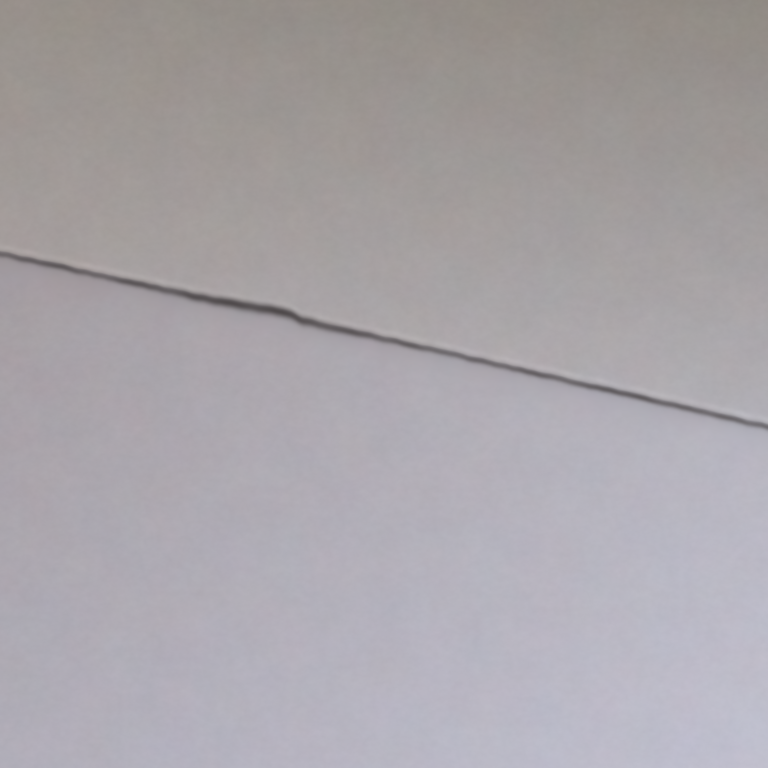
This texture is drawn by a WebGL 1 fragment shader. Its source:

```glsl
precision highp float;
// Two overlapping sheets of grey paper, split by a thin slanted shadowed edge.

uniform vec2 u_resolution;

// Sheet colours at their corners
const vec3 UPPER_TOP_LEFT = vec3(0.590, 0.565, 0.542);
const vec3 UPPER_TOP_RIGHT = vec3(0.562, 0.538, 0.515);
const vec3 UPPER_EDGE_LEFT = vec3(0.645, 0.618, 0.612);
const vec3 UPPER_EDGE_RIGHT = vec3(0.698, 0.688, 0.712);
const vec3 LOWER_EDGE_LEFT = vec3(0.640, 0.612, 0.626);
const vec3 LOWER_EDGE_RIGHT = vec3(0.718, 0.712, 0.750);
const vec3 LOWER_BASE_LEFT = vec3(0.690, 0.680, 0.722);
const vec3 LOWER_BASE_RIGHT = vec3(0.755, 0.752, 0.808);
const vec3 CREASE_COLOR = vec3(0.31, 0.29, 0.295);

// Edge shape and shadow
const float EDGE_START = 0.673;
const float EDGE_SLOPE = -0.226;
const float EDGE_BOW = 0.008;
const float NOTCH_X = 0.381;
const float NOTCH_LIFT = 0.005;
const float CREASE_WIDTH = 0.0048;
const float SHADOW_DEPTH = 0.020;
const float SHADOW_STRENGTH = 0.13;
const float RIM_LIGHT = 0.035;

// Paper texture
const float GRAIN = 0.020;
const float MOTTLE = 0.018;
const float TINT = 0.016;

vec2 hashGradient(vec2 cell) {
  vec3 p = fract(cell.xyx * vec3(0.1031, 0.1030, 0.0973));
  p += dot(p, p.yzx + 33.33);
  float angle = 6.28318 * fract((p.x + p.y) * p.z);
  return vec2(cos(angle), sin(angle));
}

float gradientNoise(vec2 p) {
  vec2 cell = floor(p);
  vec2 f = fract(p);
  vec2 w = f * f * f * (f * (f * 6.0 - 15.0) + 10.0);
  float a = dot(hashGradient(cell), f);
  float b = dot(hashGradient(cell + vec2(1.0, 0.0)), f - vec2(1.0, 0.0));
  float c = dot(hashGradient(cell + vec2(0.0, 1.0)), f - vec2(0.0, 1.0));
  float d = dot(hashGradient(cell + vec2(1.0, 1.0)), f - vec2(1.0, 1.0));
  return mix(mix(a, b, w.x), mix(c, d, w.x), w.y);
}

float fractalNoise(vec2 p) {
  float sum = 0.0;
  float amplitude = 0.5;
  for (int i = 0; i < 4; i++) {
    sum += amplitude * gradientNoise(p);
    p = mat2(1.6, 1.2, -1.2, 1.6) * p + 17.3;
    amplitude *= 0.6;
  }
  return sum;
}

// Height of the sheet edge, with a small step where the paper is nicked
float edgeHeight(float x) {
  float notch = smoothstep(NOTCH_X - 0.13, NOTCH_X - 0.01, x)
              * (1.0 - smoothstep(NOTCH_X - 0.004, NOTCH_X + 0.016, x));
  float wobble = 0.0016 * gradientNoise(vec2(x * 55.0, 4.7));
  return EDGE_START + EDGE_SLOPE * x + EDGE_BOW * x * (1.0 - x)
       + NOTCH_LIFT * notch + wobble;
}

vec3 sheetColor(vec2 uv, float edge, float above) {
  float rise = clamp((uv.y - edge) / (1.0 - edge), 0.0, 1.0);
  float fall = clamp((edge - uv.y) / edge, 0.0, 1.0);
  vec3 upper = mix(mix(UPPER_EDGE_LEFT, UPPER_EDGE_RIGHT, uv.x),
                   mix(UPPER_TOP_LEFT, UPPER_TOP_RIGHT, uv.x), rise);
  vec3 lower = mix(mix(LOWER_EDGE_LEFT, LOWER_EDGE_RIGHT, uv.x),
                   mix(LOWER_BASE_LEFT, LOWER_BASE_RIGHT, uv.x), fall);
  return mix(lower, upper, above);
}

void main() {
  vec2 uv = gl_FragCoord.xy / u_resolution;
  float pixel = 1.0 / u_resolution.y;
  float edge = edgeHeight(uv.x);
  float dist = (uv.y - edge) / sqrt(1.0 + EDGE_SLOPE * EDGE_SLOPE);
  float soft = max(pixel, 0.0015);
  float above = smoothstep(-soft, soft, dist);
  vec3 color = sheetColor(uv, edge, above);

  // Fibre grain, broad mottling and faint warm and cool stains
  float grain = fractalNoise(uv * vec2(75.0, 95.0));
  float mottle = fractalNoise(uv * 17.0 + 31.0);
  float warmth = fractalNoise(uv * 12.0 + 73.0);
  float greenness = fractalNoise(uv * 15.0 + 129.0);
  color += GRAIN * grain + MOTTLE * mottle;
  color += TINT * (warmth * vec3(1.0, -0.1, -0.8) + greenness * vec3(-0.5, 0.6, -0.3));

  // Bright rim on the upper sheet
  float rimVariation = 0.8 + 0.6 * gradientNoise(vec2(uv.x * 40.0, 9.2));
  color += RIM_LIGHT * rimVariation * exp(-pow((dist - 0.006) / 0.004, 2.0));

  // Soft shadow cast on the lower sheet, then the dark crease
  float depth = max(-dist, 0.0);
  float shadow = exp(-depth / SHADOW_DEPTH * 1.6) * (1.0 - above);
  color *= 1.0 - SHADOW_STRENGTH * shadow * (1.0 + 0.9 * grain);
  float heavy = exp(-pow((uv.x - 0.34) / 0.12, 2.0));
  float width = CREASE_WIDTH * (0.85 + 0.45 * heavy);
  float crease = exp(-pow((dist + 0.0035) / width, 2.0));
  float strength = 0.70 + 0.2 * heavy + 0.25 * gradientNoise(vec2(uv.x * 23.0, 2.4));
  color = mix(color, CREASE_COLOR, crease * clamp(strength, 0.0, 1.0));

  gl_FragColor = vec4(clamp(color, 0.0, 1.0), 1.0);
}
```
